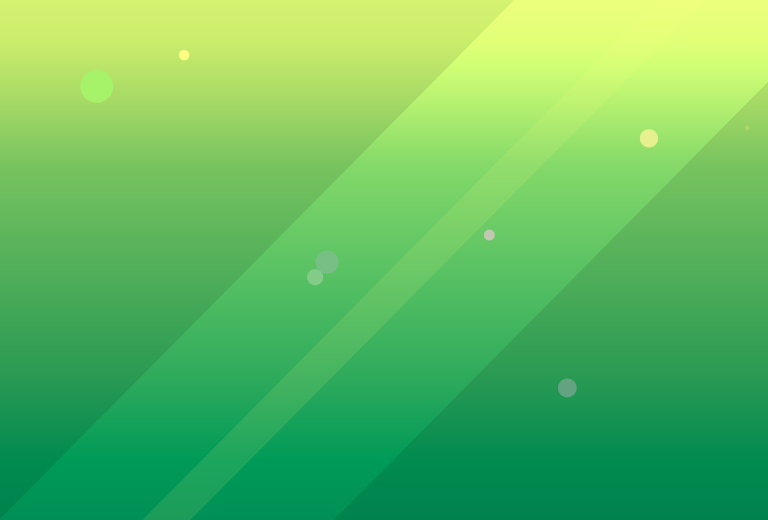
Reproduce this background procedurally as a Shadertoy shader.

```glsl
// Green vertical gradient crossed by diagonal light beams, with small floating discs.
#define BEAM_SLOPE 0.991
#define BEAM_LEFT -0.002
#define BEAM_RIGHT 0.642
#define BEAM_GAIN 1.11
#define STREAK_LEFT 0.274
#define STREAK_RIGHT 0.366
#define STREAK_TINT vec3(1.0, 1.0, 0.50)
#define STREAK_ALPHA 0.11

const int STOPS = 8;
const int DISCS = 8;

// Depth below the top edge for each gradient colour
const float stopDepth[STOPS] = float[](0.0, 0.08, 0.20, 0.32, 0.52, 0.73, 0.885, 1.0);
const vec3 stopColor[STOPS] = vec3[](
    vec3(0.835, 0.948, 0.440), vec3(0.795, 0.928, 0.422),
    vec3(0.640, 0.850, 0.396), vec3(0.465, 0.765, 0.372),
    vec3(0.315, 0.685, 0.350), vec3(0.160, 0.600, 0.325),
    vec3(0.000, 0.545, 0.310), vec3(0.000, 0.508, 0.302));

// Disc centre (xy) and radius (z), in canvas heights
const vec3 discShape[DISCS] = vec3[](
    vec3(0.186, 0.834, 0.0315), vec3(0.354, 0.894, 0.0100),
    vec3(1.248, 0.734, 0.0175), vec3(1.437, 0.754, 0.0045),
    vec3(0.941, 0.548, 0.0105), vec3(0.629, 0.496, 0.0222),
    vec3(0.606, 0.467, 0.0155), vec3(1.091, 0.254, 0.0180));
const vec3 discColor[DISCS] = vec3[](
    vec3(0.65, 0.95, 0.41), vec3(1.00, 1.00, 0.51),
    vec3(0.90, 0.94, 0.56), vec3(0.68, 0.84, 0.39),
    vec3(0.76, 0.78, 0.70), vec3(0.47, 0.75, 0.52),
    vec3(0.51, 0.80, 0.53), vec3(0.39, 0.64, 0.51));

vec3 gradient(float depth) {
    vec3 color = stopColor[0];
    for (int i = 1; i < STOPS; i++) {
        float t = (depth - stopDepth[i - 1]) / (stopDepth[i] - stopDepth[i - 1]);
        color = mix(color, stopColor[i], clamp(t, 0.0, 1.0));
    }
    return color;
}

// Antialiased coverage of a signed distance
float coverage(float dist, float pixel) {
    return clamp(0.5 - dist / pixel, 0.0, 1.0);
}

// Coverage of a slanted strip between two positions on the bottom edge
float strip(vec2 p, float left, float right, float pixel) {
    float across = p.x - BEAM_SLOPE * p.y;
    float dist = abs(across - 0.5 * (left + right)) - 0.5 * (right - left);
    return coverage(dist / length(vec2(1.0, BEAM_SLOPE)), pixel);
}

void mainImage(out vec4 fragColor, in vec2 fragCoord) {
    float pixel = 1.0 / iResolution.y;
    vec2 p = fragCoord * pixel;
    vec3 color = gradient(1.0 - p.y);

    // Wide beam brightens, narrow streak tints
    color *= mix(1.0, BEAM_GAIN, strip(p, BEAM_LEFT, BEAM_RIGHT, pixel));
    color = min(color, 1.0);
    float streak = strip(p, STREAK_LEFT, STREAK_RIGHT, pixel);
    color = mix(color, STREAK_TINT, STREAK_ALPHA * streak);

    // Floating discs
    for (int i = 0; i < DISCS; i++) {
        float dist = length(p - discShape[i].xy) - discShape[i].z;
        color = mix(color, discColor[i], coverage(dist, pixel));
    }

    fragColor = vec4(color, 1.0);
}
```
